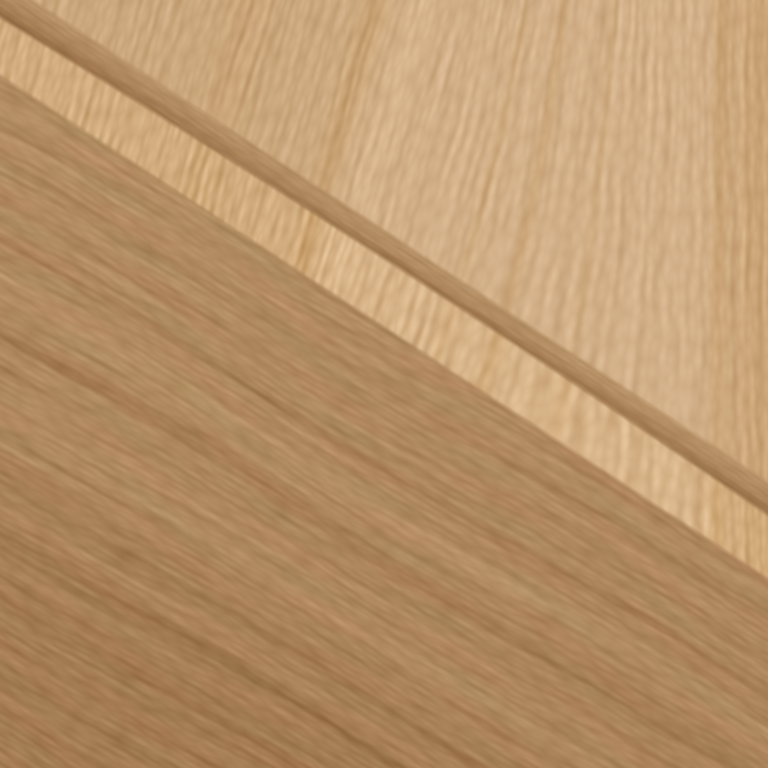
Reproduce this texture procedurally as a WebGL 1 fragment shader.

```glsl
precision highp float;
// Two oak boards meeting on a diagonal, with a dark groove across the pale upper board.
uniform vec2 u_resolution;

#define SLOPE 0.655        // fall of the joint and the groove
#define JOINT 0.902        // height of the joint at the left side
#define GROOVE_LOW 0.977
#define GROOVE_TOP 1.028
#define SOFT 0.0045        // half width of softened edges
#define LOWER_SLOPE 0.595  // fall of the grain on the lower board
#define UPPER_LEAN 0.29    // sideways lean of the grain on the upper board
#define PALE vec3(0.82, 0.685, 0.53)
#define HONEY vec3(0.76, 0.61, 0.43)
#define TAN vec3(0.70, 0.55, 0.385)
#define BROWN vec3(0.60, 0.44, 0.285)

vec2 hash2(vec2 p) {
  vec2 q = vec2(dot(p, vec2(127.1, 311.7)), dot(p, vec2(269.5, 183.3)));
  return fract(sin(q) * 4375.85);
}

// Cellular noise: distance to the nearest scattered point
float cells(vec2 p) {
  vec2 base = floor(p);
  float nearest = 2.0;
  for (int j = -1; j <= 1; j++) {
    for (int i = -1; i <= 1; i++) {
      vec2 corner = base + vec2(float(i), float(j));
      nearest = min(nearest, length(corner + hash2(corner) - p));
    }
  }
  return nearest;
}

// Layered sines running along the grain, roughly -1 to 1
float fibres(float across, float along, float frequency) {
  float sum = 0.0;
  float weight = 0.42;
  for (int i = 0; i < 5; i++) {
    float k = float(i);
    float wobble = 1.2 * sin(along * (6.0 + 4.3 * k) + across * 29.0 + k * 2.4);
    float fade = 0.75 + 0.4 * sin(along * (4.0 + 3.7 * k) - across * 41.0 + k);
    sum += weight * fade * sin(across * frequency + wobble + k * 1.9);
    frequency *= 1.47;
    weight *= 0.93;
  }
  return sum;
}

float band(float x, float center, float width) {
  float d = (x - center) / width;
  return exp(-d * d);
}

float above(float edge, float x) {
  return smoothstep(edge - SOFT, edge + SOFT, x);
}

vec3 upperBoard(vec2 p, float strip) {
  float lean = UPPER_LEAN * (1.0 - smoothstep(0.45, 0.98, p.x));
  float across = p.x + lean * (1.0 - p.y);
  float along = p.y;
  float grain = fibres(across, along, 150.0);
  float ripple = sin(across * 400.0 + 1.8 * sin(across * 37.0) + 0.9 * sin(along * 43.0));
  ripple *= 0.7 + 0.5 * sin(along * 29.0 + across * 53.0);
  float pores = cells(vec2(across * 105.0, along * 40.0)) - 0.5;
  vec3 color = mix(mix(HONEY, PALE, 0.55), PALE, smoothstep(0.35, 0.7, across));

  // Broad honey streaks between paler growth bands
  float streaks = 0.55 * band(across, 0.49, 0.016) + 0.25 * band(across, 0.33, 0.03)
    + 0.35 * band(across, 0.685, 0.006) + 0.45 * band(across, 0.735, 0.007)
    + 0.3 * band(across, 0.80, 0.006) + 0.5 * band(across, 0.937, 0.009)
    + 0.5 * smoothstep(0.92, 0.98, across);
  color = mix(color, HONEY * vec3(1.0, 0.98, 0.93), clamp(streaks, 0.0, 1.0));
  color += vec3(0.025, 0.028, 0.03) * band(across, 0.545, 0.028);

  float fine = 0.024 * grain + 0.019 * ripple - 0.055 * pores;
  color += fine * mix(1.0, 1.3, strip) * vec3(0.9, 1.0, 1.1);
  color += strip * vec3(0.02, 0.014, 0.0);
  return color;
}

vec3 lowerBoard(vec2 p) {
  float across = p.y + LOWER_SLOPE * p.x;
  float along = p.x - LOWER_SLOPE * p.y;
  across += 0.004 * sin(along * 7.0 + across * 9.0);
  float grain = fibres(across, along, 140.0);
  float pores = cells(vec2(across * 115.0, along * 30.0)) - 0.5;
  float specks = cells(vec2(across * 62.0 + 7.0, along * 13.0)) - 0.5;
  float shade = 0.10 + 0.55 * smoothstep(0.8, 0.08, across) + 0.18 * (1.0 - p.y) * p.x;

  // Dark growth bands, then pale ones
  shade += 0.40 * band(across, 0.69, 0.008) + 0.28 * band(across, 0.57, 0.014)
    + 0.40 * band(across, 0.31, 0.008) + 0.30 * band(across, 0.375, 0.007)
    + 0.20 * band(across, 0.79, 0.010) + 0.25 * band(across, 0.735, 0.006)
    + 0.25 * band(across, 0.23, 0.008) - 0.25 * band(across, 0.628, 0.012)
    - 0.18 * band(across, 0.47, 0.045) - 0.25 * band(across, 0.345, 0.009);
  vec3 color = mix(TAN, BROWN, shade);
  color += 0.028 * grain - 0.05 * pores - 0.03 * specks;

  // Faint rose and olive drift in narrow, short patches
  float tint = sin(across * 93.0 + 1.6 * sin(along * 9.0)) * sin(along * 11.0 + across * 17.0);
  color += 0.009 * tint * vec3(1.0, -0.3, 0.2);
  return color;
}

vec3 grooveWall(vec2 p, float height) {
  float along = p.x - SLOPE * p.y;
  float grain = fibres(height, along, 190.0);
  float pores = cells(vec2(height * 105.0, along * 30.0)) - 0.5;
  vec3 color = mix(BROWN, TAN, smoothstep(0.975, 1.025, height));
  return color + 0.012 + 0.02 * grain - 0.045 * pores;
}

void main() {
  vec2 p = gl_FragCoord.xy / u_resolution;
  float height = p.y + SLOPE * p.x;
  float low = GROOVE_LOW + 0.04 * p.x * (1.0 - p.x) + 0.007 * p.x;
  float strip = 1.0 - above(low, height);

  vec3 color = upperBoard(p, strip);
  float groove = above(low, height) * (1.0 - above(GROOVE_TOP, height));
  color = mix(color, grooveWall(p, height), groove);

  // Shadowed groove lip and the joint between boards
  color -= 0.025 * band(height, low + 0.005, 0.006);
  color = mix(lowerBoard(p), color, above(JOINT, height));
  color -= 0.015 * band(height, JOINT - 0.005, 0.007);
  gl_FragColor = vec4(clamp(color, 0.0, 1.0), 1.0);
}
```
